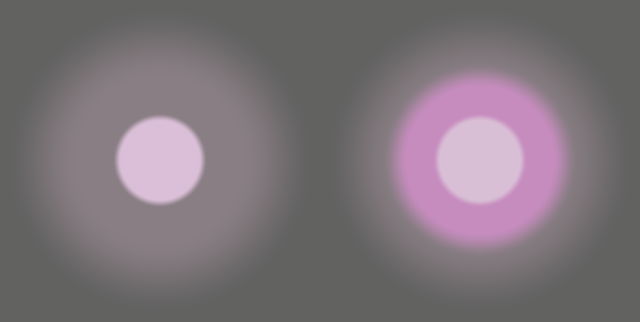
This background is drawn by a WebGL 1 fragment shader. Its source:

```glsl
precision highp float;

uniform vec2 u_resolution;

const vec3 BACKDROP = vec3(0.383, 0.383, 0.380);
const vec3 HALO = vec3(0.535, 0.493, 0.515);
const vec3 RING = vec3(0.777, 0.549, 0.745);
const vec3 CORE_LEFT = vec3(0.859, 0.749, 0.847);
const vec3 CORE_RIGHT = vec3(0.851, 0.749, 0.839);

// Inner and outer radius of each soft edge, in canvas heights
const vec2 HALO_EDGE = vec2(0.250, 0.490);
const vec2 RING_EDGE = vec2(0.222, 0.304);
const vec2 CORE_EDGE = vec2(0.121, 0.147);

const float COLUMNS = 2.0;
const float CENTER_Y = 0.502;

float softDisc(float radius, vec2 edge) {
    return 1.0 - smoothstep(edge.x, edge.y, radius);
}

void main() {
    vec2 uv = gl_FragCoord.xy / u_resolution;
    float aspect = u_resolution.x / u_resolution.y;

    // One disc at the middle of each column
    float column = floor(uv.x * COLUMNS);
    float cellX = fract(uv.x * COLUMNS) - 0.5;
    float radius = length(vec2(cellX * aspect / COLUMNS, uv.y - CENTER_Y));

    // Only the right disc carries the coloured ring
    vec3 core = mix(CORE_LEFT, CORE_RIGHT, column);
    vec3 color = mix(BACKDROP, HALO, softDisc(radius, HALO_EDGE));
    color = mix(color, RING, column * softDisc(radius, RING_EDGE));
    color = mix(color, core, softDisc(radius, CORE_EDGE));

    gl_FragColor = vec4(color, 1.0);
}
```
